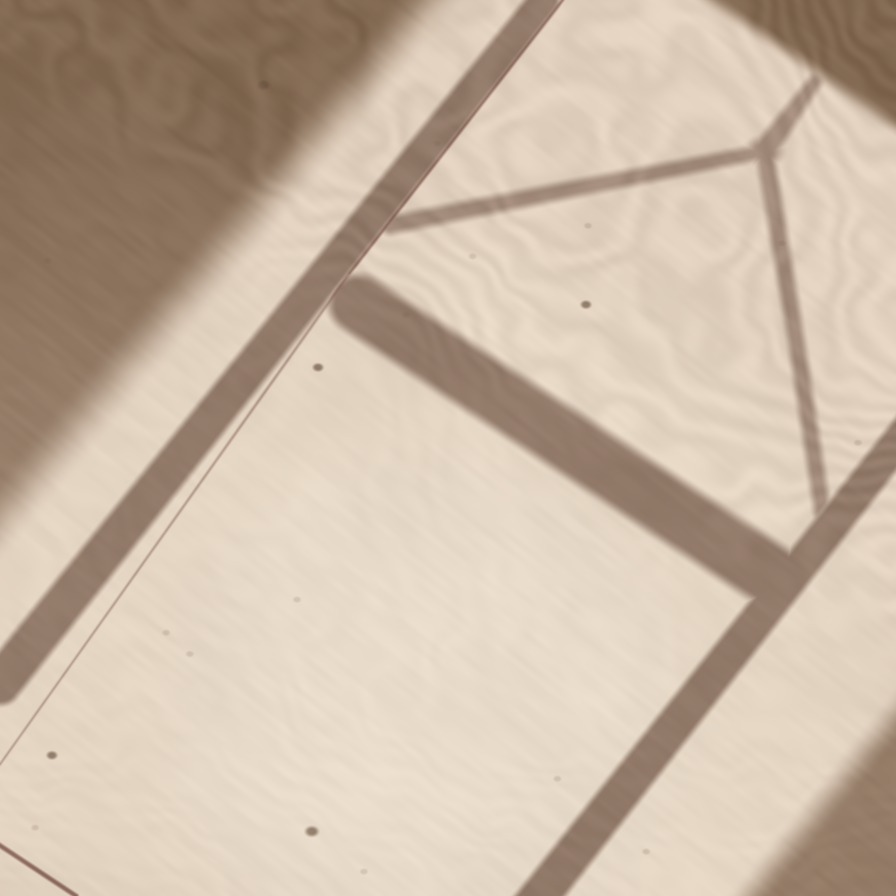
Write a WebGL 2 fragment shader that draws this texture.

```glsl
#version 300 es
precision highp float;
// Window-frame shadows falling across pale, sunlit wooden boards.
#define BAR_BLUR 0.005
#define BRANCH_BLUR 0.006
#define WIDE_BLUR 0.034
#define GRAIN_FREQ 75.0
#define GRAIN_AMOUNT 0.020
#define FIBRE_AMOUNT 0.022
#define SPECK_COUNT 14

uniform vec2 u_resolution;
out vec4 fragColor;

const vec3 LIT = vec3(0.88, 0.81, 0.74);
const vec3 BRIGHT = vec3(0.91, 0.86, 0.79);
const vec3 BAR_SHADE = vec3(0.57, 0.475, 0.41);
const vec3 DEEP_SHADE = vec3(0.50, 0.40, 0.31);
const vec3 SOFT_SHADE = vec3(0.58, 0.485, 0.405);
const vec3 SEAM = vec3(0.47, 0.32, 0.27);

float hash(vec2 p) {
  p = fract(p * vec2(0.1031, 0.1137));
  p += dot(p, p.yx + 33.33);
  return fract((p.x + p.y) * p.x * 7.13);
}

float noise(vec2 p) {
  vec2 i = floor(p), f = fract(p);
  f = f * f * (3.0 - 2.0 * f);
  return mix(mix(hash(i), hash(i + vec2(1, 0)), f.x),
             mix(hash(i + vec2(0, 1)), hash(i + vec2(1, 1)), f.x), f.y);
}

// Signed distance to the line a-b, positive on its right.
float side(vec2 p, vec2 a, vec2 b) {
  vec2 d = normalize(b - a);
  return (p.x - a.x) * d.y - (p.y - a.y) * d.x;
}

// Soft stroke whose half width runs from wa to wb.
float stroke(vec2 p, vec2 a, vec2 b, float wa, float wb, float blur) {
  vec2 d = b - a;
  float t = clamp(dot(p - a, d) / dot(d, d), 0.0, 1.0);
  float dist = length(p - a - d * t) - mix(wa, wb, t);
  return 1.0 - smoothstep(-blur, blur, dist);
}

float speck(vec2 p, vec2 c, float r) {
  return 1.0 - smoothstep(0.3 * r, r, length((p - c) * vec2(1.0, 1.3)));
}

void main() {
  vec2 p = gl_FragCoord.xy / u_resolution;
  // Board frame: x along the long bars, y across them.
  vec2 q = mat2(0.622, -0.783, 0.783, 0.622) * p;

  // Sunlit boards, brightest in the lower panel.
  float glow = exp(-5.0 * dot(p - vec2(0.48, 0.2), p - vec2(0.48, 0.2)));
  vec3 col = mix(LIT, BRIGHT, glow);

  // Wavy growth rings, strong in the upper right panel, and fine fibres.
  float upper = smoothstep(-0.02, 0.06, side(p, vec2(0.86, 0.36), vec2(0.40, 0.66)));
  float rings = sin(GRAIN_FREQ * (q.x + 0.35 * noise(p * 5.0) + 0.06 * noise(p * 26.0)) * 1.6);
  float fibre = noise(vec2(q.x * 160.0, q.y * 24.0)) - 0.5;
  float mottled = noise(p * 9.0) - 0.5;
  float grain = GRAIN_AMOUNT * rings * mix(0.25, 1.0, upper)
              + FIBRE_AMOUNT * fibre + 0.02 * mottled;

  // Broad shadows at three corners.
  float left = 1.0 - smoothstep(-WIDE_BLUR, WIDE_BLUR, side(p, vec2(0.0, 0.42), vec2(0.48, 1.0)));
  float top = 1.0 - smoothstep(-0.012, 0.012, side(p, vec2(0.794, 1.0), vec2(1.0, 0.859)));
  float low = smoothstep(-0.02, 0.024, side(p, vec2(0.833, 0.0), vec2(1.0, 0.206)));
  vec3 leftShade = mix(SOFT_SHADE, DEEP_SHADE, smoothstep(0.5, 1.0, p.y));
  col = mix(col, leftShade, left);
  col = mix(col, DEEP_SHADE, top);
  col = mix(col, SOFT_SHADE, low);

  // Frame bars: long left, cross, long right.
  float bars = stroke(p, vec2(0.607, 1.0), vec2(0.0, 0.237), 0.0165, 0.0235, BAR_BLUR);
  bars = max(bars, stroke(p, vec2(0.40, 0.661), vec2(0.86, 0.358), 0.032, 0.034, 0.008));
  bars = max(bars, stroke(p, vec2(1.04, 0.555), vec2(0.587, -0.02), 0.018, 0.022, BAR_BLUR));
  col = mix(col, BAR_SHADE, bars * (1.0 - left));

  // Thin forked branches.
  vec2 fork = vec2(0.853, 0.831);
  vec2 bend = vec2(0.884, 0.65);
  float branch = stroke(p, vec2(0.436, 0.749), fork, 0.010, 0.008, BRANCH_BLUR);
  branch = max(branch, stroke(p, fork, vec2(0.911, 0.911), 0.013, 0.007, BRANCH_BLUR));
  branch = max(branch, stroke(p, fork, bend, 0.010, 0.009, BRANCH_BLUR));
  branch = max(branch, stroke(p, bend, vec2(0.918, 0.43), 0.009, 0.009, BRANCH_BLUR));
  branch = max(branch, speck(p, fork, 0.028));
  col = mix(col, BAR_SHADE + 0.03, 0.88 * branch * (1.0 - bars) * (1.0 - top));

  // Reddish board seams.
  float seam = stroke(p, vec2(0.628, 1.0), vec2(0.39, 0.695), 0.0015, 0.0015, 0.002);
  float lowSeam = stroke(p, vec2(0.39, 0.695), vec2(0.0, 0.147), 0.0015, 0.001, 0.002);
  float corner = stroke(p, vec2(-0.01, 0.063), vec2(0.085, 0.0), 0.0025, 0.0025, 0.002);
  col = mix(col, SEAM, max(max(0.7 * seam, 0.5 * lowSeam), 0.8 * corner));

  // Knots, then faint scattered flecks.
  float knots = speck(p, vec2(0.294, 0.905), 0.009);
  knots = max(knots, speck(p, vec2(0.654, 0.660), 0.008));
  knots = max(knots, speck(p, vec2(0.355, 0.590), 0.008));
  knots = max(knots, speck(p, vec2(0.348, 0.072), 0.010));
  knots = max(knots, speck(p, vec2(0.058, 0.157), 0.008));
  for (int i = 0; i < SPECK_COUNT; i++) {
    float k = float(i) * 7.3 + 2.0;
    vec2 c = vec2(hash(vec2(k, 3.7)), hash(vec2(k, 19.1)));
    knots = max(knots, 0.25 * speck(p, c, 0.006));
  }
  col = mix(col, DEEP_SHADE * 0.85, 0.7 * knots);

  fragColor = vec4(col + grain, 1.0);
}
```
